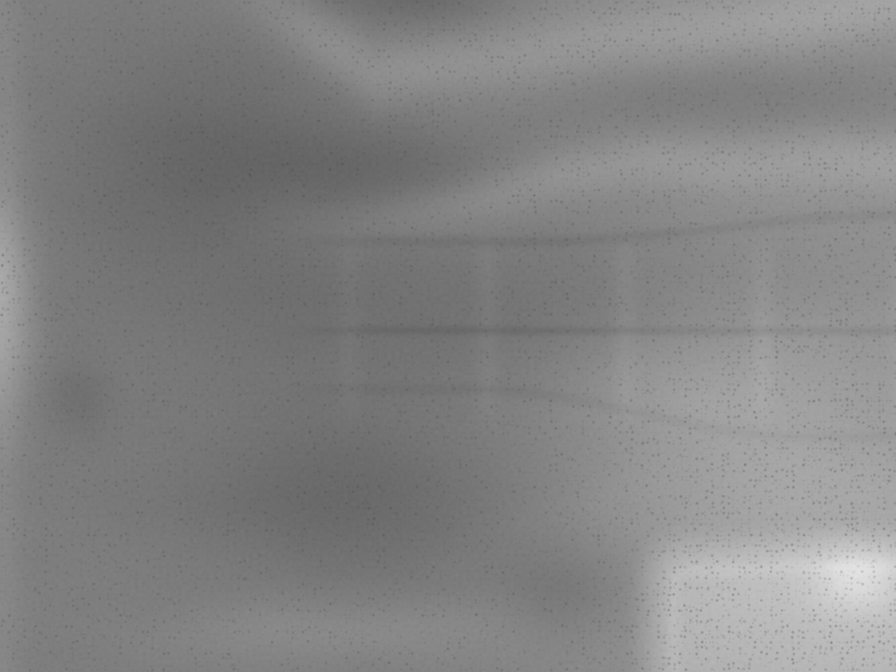
Reproduce this texture procedurally as a Shadertoy shader.

```glsl
// Draws a blurred grey film of cloudy bands, faint seams and fine dark specks.

vec2 hash2(vec2 cell) {
    vec3 q = fract(cell.xyx * vec3(0.1031, 0.1030, 0.0973));
    q += dot(q, q.yzx + 33.33);
    return fract((q.xx + q.yz) * q.zy);
}

float cornerSlope(vec2 cell, vec2 offset) {
    return dot(hash2(cell) * 2.0 - 1.0, offset);
}

float gradientNoise(vec2 p) {
    vec2 i = floor(p), f = fract(p);
    vec2 u = f * f * (3.0 - 2.0 * f);
    vec2 e = vec2(1.0, 0.0);
    return mix(mix(cornerSlope(i, f), cornerSlope(i + e, f - e), u.x),
               mix(cornerSlope(i + e.yx, f - e.yx), cornerSlope(i + 1.0, f - 1.0), u.x), u.y);
}

float fbm(vec2 p) {
    float sum = 0.0, amp = 0.5;
    for (int i = 0; i < 4; i++) {
        sum += amp * gradientNoise(p);
        p = p * 2.03 + 17.0;
        amp *= 0.5;
    }
    return sum;
}

// Soft elliptical cloud
float cloud(vec2 p, vec2 center, vec2 radius) {
    vec2 d = (p - center) / radius;
    return exp(-dot(d, d));
}

// Soft ridge at a signed distance from its crest
float ridge(float dist, float width) {
    return exp(-dist * dist / (width * width));
}

float softBox(vec2 p, vec2 center, vec2 halfSize, float radius) {
    vec2 d = abs(p - center) - halfSize + radius;
    return length(max(d, 0.0)) + min(max(d.x, d.y), 0.0) - radius;
}

float darkClouds(vec2 p) {
    return 0.085 * cloud(p, vec2(0.30, 0.76), vec2(0.20, 0.17))
         + 0.070 * cloud(p, vec2(0.58, 0.75), vec2(0.20, 0.07))
         + 0.080 * cloud(p, vec2(0.62, 1.01), vec2(0.15, 0.05))
         + 0.065 * cloud(p, vec2(1.15, 0.86), vec2(0.32, 0.07))
         + 0.060 * cloud(p, vec2(0.70, 0.53), vec2(0.45, 0.13))
         + 0.080 * cloud(p, vec2(0.52, 0.26), vec2(0.26, 0.12))
         + 0.070 * cloud(p, vec2(0.85, 0.12), vec2(0.11, 0.08))
         + 0.045 * cloud(p, vec2(0.12, 0.41), vec2(0.05, 0.06));
}

float brightClouds(vec2 p) {
    return 0.140 * cloud(p, vec2(0.00, 0.55), vec2(0.05, 0.16))
         + 0.035 * ridge(p.x, 0.03)
         + 0.060 * cloud(p, vec2(1.05, 0.43), vec2(0.20, 0.10))
         + 0.090 * cloud(p, vec2(1.20, 0.22), vec2(0.33, 0.22))
         + 0.110 * cloud(p, vec2(1.28, 0.14), vec2(0.06, 0.05))
         + 0.050 * cloud(p, vec2(0.50, 0.06), vec2(0.28, 0.05));
}

// Long pale streaks that bend upward to the right
float streaks(vec2 p) {
    float upperY = 0.89 + 0.62 * max(0.56 - p.x, 0.0) + 0.14 * max(p.x - 0.56, 0.0);
    float middleY = 0.67 + 0.09 * smoothstep(0.5, 1.0, p.x);
    return 0.075 * ridge(p.y - upperY, 0.05) * smoothstep(0.25, 0.5, p.x)
         + 0.065 * ridge(p.y - middleY, 0.045) * smoothstep(0.3, 0.75, p.x);
}

// Thin dark horizontal seams and pale upright gaps between the panels
float seams(vec2 p) {
    float upperY = 0.64 + 0.04 * smoothstep(0.8, 1.33, p.x);
    float lowerY = 0.42 - 0.07 * smoothstep(0.7, 1.2, p.x);
    float dark = 0.030 * ridge(p.y - upperY, 0.009)
               + 0.038 * ridge(p.y - 0.507, 0.007)
               + 0.022 * ridge(p.y - lowerY, 0.009);
    float gap = (fract((p.x - 0.52) / 0.205 + 0.5) - 0.5) * 0.205;
    float panels = smoothstep(0.34, 0.42, p.y) * smoothstep(0.67, 0.6, p.y);
    return smoothstep(0.38, 0.6, p.x) * (0.022 * ridge(gap, 0.018) * panels - dark);
}

// Scattered round specks, one per jittered cell
float specks(vec2 p, float scale, float density) {
    vec2 q = p * scale, cell = floor(q);
    vec2 center = 0.3 + 0.4 * hash2(cell);
    vec2 pick = hash2(cell + 71.0);
    float dot0 = smoothstep(0.42, 0.08, length(q - cell - center));
    return dot0 * step(pick.x, density) * (0.4 + 0.6 * pick.y);
}

void mainImage(out vec4 fragColor, in vec2 fragCoord) {
    vec2 uv = fragCoord / iResolution.xy;
    vec2 p = uv * vec2(4.0 / 3.0, 1.0);
    vec2 warped = p + 0.035 * vec2(fbm(p * 3.0), fbm(p * 3.0 + 40.0));

    // Broad shading
    float grey = 0.492 + 0.075 * smoothstep(0.45, 1.33, p.x);
    grey += brightClouds(warped) - darkClouds(warped) + streaks(warped);
    grey += seams(p + 0.2 * (warped - p));

    // Pale panel with a faint inner rim in the lower right
    float panel = softBox(warped, vec2(1.18, 0.06), vec2(0.22, 0.14), 0.06);
    grey += 0.12 * smoothstep(0.035, -0.045, panel) + 0.025 * ridge(panel + 0.045, 0.012);

    // Mottling, grain and specks, stronger where the film is pale
    float pale = smoothstep(0.42, 0.75, grey);
    grey += 0.025 * fbm(p * vec2(4.0, 9.0)) + 0.022 * gradientNoise(p * 170.0);
    grey -= mix(0.045, 0.13, pale) * specks(p, 125.0, mix(0.12, 0.38, pale));
    grey -= mix(0.02, 0.06, pale) * specks(p + 3.7, 170.0, 0.25);

    fragColor = vec4(vec3(clamp(grey, 0.0, 1.0)), 1.0);
}
```
